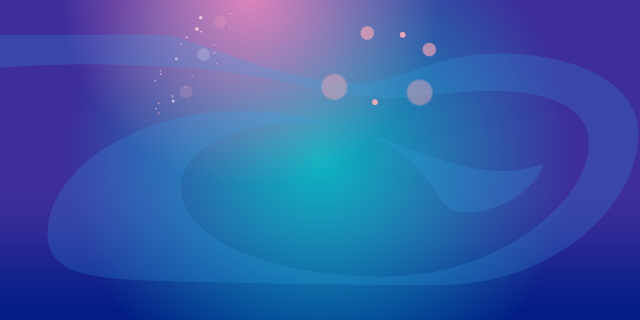
A Shadertoy shader for this background:

```glsl
// A looping translucent ribbon over a violet field with teal and pink glows.
// The ribbon is one closed path of cubic curves, filled by even-odd parity;
// soft discs sit on an arc, and sparkles are hashed along a diagonal band.

#define CURVE_STEPS 14
#define TEAL_RADIUS 79.0
#define PINK_RADIUS 59.0
#define RIBBON_ALPHA 0.20
#define DISC_COUNT 6
#define SPARKLE_COUNT 24

const vec3 VIOLET = vec3(0.24, 0.18, 0.61);
const vec3 NAVY   = vec3(0.0, 0.11, 0.52);
const vec3 TEAL   = vec3(0.05, 0.71, 0.76);
const vec3 PINK   = vec3(0.87, 0.52, 0.74);
const vec3 SKY    = vec3(0.20, 0.65, 0.92);
const vec3 ROSE   = vec3(0.98, 0.66, 0.71);

// Path state: pen position, squared edge distance and inside/outside sign
vec2 pen;
float nearestSq, side;

float hash(float n) {
    return fract(sin(n * 12.9898) * 43758.5);
}

void lineTo(vec2 p, vec2 end) {
    vec2 e = end - pen, w = p - pen;
    vec2 gap = w - e * clamp(dot(w, e) / dot(e, e), 0.0, 1.0);
    nearestSq = min(nearestSq, dot(gap, gap));
    bool crosses = (pen.y > p.y) != (end.y > p.y);
    if (crosses && p.x < pen.x + e.x * w.y / e.y) side = -side;
    pen = end;
}

void curveTo(vec2 p, vec2 b, vec2 c, vec2 d) {
    vec2 a = pen;
    for (int i = 1; i <= CURVE_STEPS; i++) {
        float t = float(i) / float(CURVE_STEPS), s = 1.0 - t;
        lineTo(p, s*s*s*a + 3.0*s*s*t*b + 3.0*s*t*t*c + t*t*t*d);
    }
}

// Signed distance to the ribbon, negative inside
float ribbon(vec2 p) {
    vec2 start = vec2(-3.0, 89.1);
    pen = start;
    nearestSq = 1e6;
    side = 1.0;
    // Outer edge: top wave, right bend, bottom and left bend
    lineTo(p, vec2(51.6, 89.1));
    curveTo(p, vec2(56.8, 89.1), vec2(89.8, 74.0), vec2(109.9, 74.0));
    curveTo(p, vec2(127.6, 74.0), vec2(134.1, 83.3), vec2(156.5, 83.3));
    curveTo(p, vec2(179.7, 83.3), vec2(199.5, 74.0), vec2(199.5, 58.3));
    curveTo(p, vec2(199.5, 34.9), vec2(171.9, 10.9), vec2(138.0, 10.9));
    curveTo(p, vec2(112.0, 10.9), vec2(78.1, 11.5), vec2(49.5, 12.2));
    curveTo(p, vec2(28.6, 13.0), vec2(14.8, 14.1), vec2(14.8, 27.1));
    curveTo(p, vec2(14.8, 46.6), vec2(41.7, 65.4), vec2(76.0, 65.4));
    // Curling tip
    curveTo(p, vec2(110.7, 65.4), vec2(135.4, 46.5), vec2(156.3, 46.5));
    curveTo(p, vec2(162.8, 46.5), vec2(166.7, 47.9), vec2(169.8, 48.7));
    curveTo(p, vec2(168.8, 42.7), vec2(157.6, 33.6), vec2(145.8, 33.6));
    curveTo(p, vec2(138.0, 33.6), vec2(138.0, 38.8), vec2(130.2, 47.9));
    // Inner edge, back to the left side
    curveTo(p, vec2(122.4, 57.0), vec2(106.8, 61.7), vec2(94.3, 61.7));
    curveTo(p, vec2(72.9, 61.7), vec2(56.5, 53.1), vec2(56.5, 41.4));
    curveTo(p, vec2(56.5, 25.8), vec2(83.3, 13.5), vec2(119.8, 13.5));
    curveTo(p, vec2(156.3, 13.5), vec2(184.1, 37.5), vec2(184.1, 55.2));
    curveTo(p, vec2(184.1, 66.1), vec2(171.9, 71.6), vec2(154.9, 71.6));
    curveTo(p, vec2(138.0, 71.6), vec2(130.2, 69.3), vec2(122.4, 69.3));
    curveTo(p, vec2(99.0, 69.3), vec2(85.9, 79.9), vec2(28.6, 79.9));
    curveTo(p, vec2(15.6, 79.9), vec2(7.8, 79.4), vec2(-3.0, 78.6));
    lineTo(p, start);
    return side * sqrt(nearestSq);
}

float disc(vec2 p, vec2 center, float radius, float blur) {
    return 1.0 - smoothstep(radius - blur, radius + blur, length(p - center));
}

void mainImage(out vec4 fragColor, in vec2 fragCoord) {
    // Canvas height is 100 units
    float pixel = 100.0 / iResolution.y;
    vec2 p = fragCoord * pixel;

    // Background and glows
    vec3 color = mix(NAVY, VIOLET, smoothstep(-4.0, 42.0, p.y));
    float teal = max(0.0, 1.0 - length(p - vec2(100.0, 50.0)) / TEAL_RADIUS);
    color = mix(color, TEAL, teal);
    float pink = max(0.0, 1.0 - length(p - vec2(78.0, 101.0)) / PINK_RADIUS);
    color = mix(color, PINK, pink);

    // Ribbon
    float cover = 1.0 - smoothstep(-0.6 * pixel, 0.6 * pixel, ribbon(p));
    color = mix(color, SKY, RIBBON_ALPHA * cover);

    // Soft discs: small bright and large faint ones along an oval
    for (int i = 0; i < DISC_COUNT; i++) {
        float angle = radians(104.0 - float(i) * (i < 3 ? 37.0 : 50.0));
        vec2 center = vec2(119.0, 79.0) + vec2(17.5, 11.0) * vec2(cos(angle), sin(angle));
        bool small = i % 3 == 1;
        float radius = small ? 0.9 : (i < 3 ? 2.1 : 4.0);
        float alpha = small ? 0.95 : (i < 3 ? 0.65 : 0.45);
        color = mix(color, ROSE, alpha * disc(p, center, radius, max(0.12 * radius, 0.6 * pixel)));
    }

    // Sparkles
    for (int i = 0; i < SPARKLE_COUNT; i++) {
        float n = float(i), along = (n + hash(n + 3.0)) / float(SPARKLE_COUNT);
        vec2 center = vec2(48.0 + 24.0 * along, 64.0 + 33.0 * along);
        center.x += 18.0 * (hash(n + 41.0) - 0.5);
        bool faint = i % 8 == 5;
        float radius = faint ? 2.0 : mix(0.2, 0.6, pow(hash(n + 77.0), 2.0));
        float alpha = faint ? 0.18 : mix(0.4, 0.95, hash(n + 19.0));
        vec3 tint = mix(ROSE, vec3(1.0), hash(n + 58.0));
        color = mix(color, tint, alpha * disc(p, center, radius, max(0.15 * radius, 0.6 * pixel)));
    }

    fragColor = vec4(color, 1.0);
}
```
